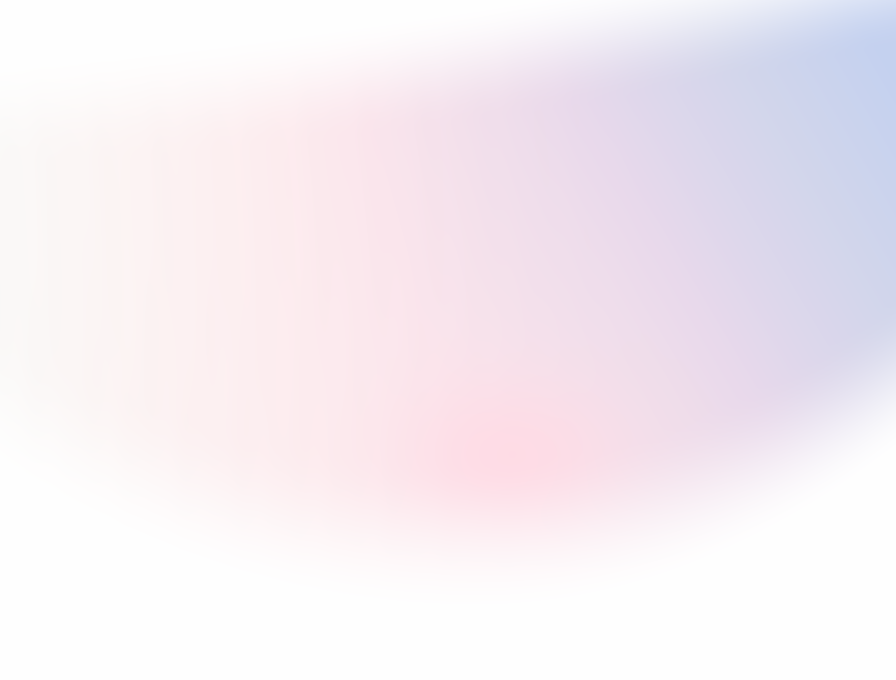
A Shadertoy shader for this background:

```glsl
// A soft band of colour on white: cream at the left, through rose and lavender,
// to pale blue at the upper right. A slanted colour ramp is lit by a pink glow,
// then faded out along two blurred parabolic edges.

// Piecewise linear ramp from cream to blue.
vec3 bandColour(float t) {
    const float stops[9] = float[9](0.0, 0.13, 0.33, 0.48, 0.72, 0.80, 0.90, 1.0, 1.17);
    const vec3 tints[9] = vec3[9](
        vec3(0.980, 0.975, 0.970), vec3(0.986, 0.957, 0.955), vec3(0.990, 0.925, 0.935),
        vec3(0.980, 0.897, 0.925), vec3(0.933, 0.865, 0.920), vec3(0.910, 0.850, 0.920),
        vec3(0.865, 0.842, 0.920), vec3(0.825, 0.838, 0.920), vec3(0.770, 0.820, 0.938));
    vec3 colour = tints[0];
    for (int i = 1; i < 9; i++) {
        float blend = clamp((t - stops[i - 1]) / (stops[i] - stops[i - 1]), 0.0, 1.0);
        colour = mix(colour, tints[i], blend);
    }
    return colour;
}

// Coverage of the band between its blurred upper and lower edges.
float bandMask(vec2 uv) {
    float top = 0.845 + 0.06 * uv.x + 0.12 * uv.x * uv.x;
    float fromLowest = uv.x - 0.52;
    float bottom = 0.20 + (fromLowest < 0.0 ? 0.72 : 1.06) * fromLowest * fromLowest;
    return smoothstep(-0.12, 0.12, uv.y - bottom)
         * smoothstep(-0.09, 0.09, top - uv.y);
}

void mainImage(out vec4 fragColor, in vec2 fragCoord) {
    vec2 uv = fragCoord / iResolution.xy;

    // The ramp leans further to the right as it turns blue.
    float lean = 0.45 * smoothstep(0.2, 0.65, uv.x);
    vec3 colour = bandColour(uv.x + lean * (uv.y - 0.5));

    // Faint vertical streaks from layered sines.
    float streaks = sin(uv.x * 105.0 + 2.0 * sin(uv.y * 7.0))
                  + 0.6 * sin(uv.x * 190.0 - 3.0 * sin(uv.y * 5.0));
    colour += 0.0012 * streaks * (1.0 - smoothstep(0.4, 0.8, uv.x));

    // Rose glow low in the middle.
    vec2 glowOffset = (uv - vec2(0.57, 0.33)) / vec2(0.12, 0.11);
    colour = mix(colour, vec3(1.0, 0.855, 0.895), 0.85 * exp(-dot(glowOffset, glowOffset)));

    fragColor = vec4(mix(vec3(0.998), colour, bandMask(uv)), 1.0);
}
```
